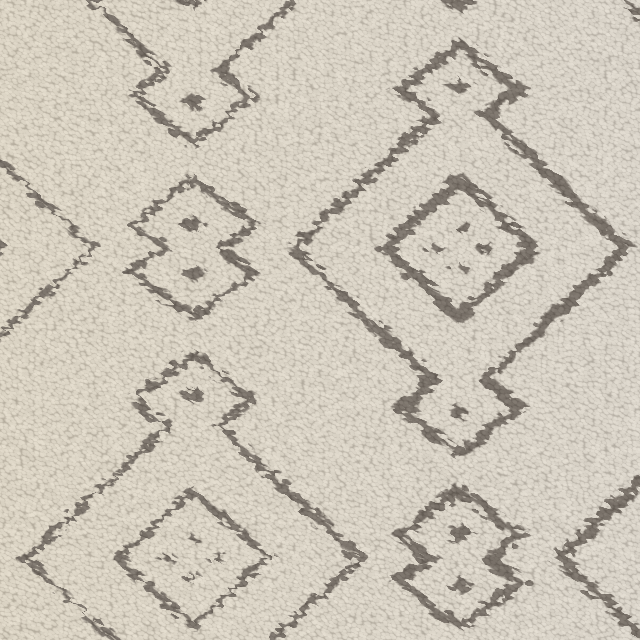
This pattern is drawn by a WebGL 1 fragment shader. Its source:

```glsl
precision highp float;

uniform vec2 u_resolution;

// Layout, in fractions of the canvas
const vec2 PERIOD = vec2(0.833, 0.969);
const vec2 ORIGIN = vec2(0.718, 0.612);
const vec2 BODY = vec2(0.260, 0.245);
const vec2 CORE = vec2(0.117, 0.106);
const vec2 CAP = vec2(0.091, 0.073);
const float CAP_OFFSET = 0.2474;
const vec2 LINK = vec2(0.094, 0.070);
const float LINK_OFFSET = 0.0375;
const vec2 DOT = vec2(0.018, 0.016);
const vec2 SEED = vec2(0.013, 0.011);
const vec2 SEED_OFFSET = vec2(0.040, 0.031);

// Yarn
const float THIN_LINE = 0.0046;
const float THICK_LINE = 0.0080;
const float FRAY = 0.024;
const float WEAR = 0.0065;
const float EDGE = 0.0022;
const vec2 TUFT_SCALE = vec2(75.0, 165.0);
const vec2 GRAIN_SCALE = vec2(150.0, 205.0);
const float SLANT = 0.28;

const vec3 PILE_LIGHT = vec3(0.865, 0.842, 0.800);
const vec3 PILE_SHADOW = vec3(0.715, 0.690, 0.650);
const vec3 INK_LIGHT = vec3(0.540, 0.510, 0.475);
const vec3 INK_DARK = vec3(0.390, 0.360, 0.330);
const vec3 WARM_TINT = vec3(0.006, 0.000, -0.020);

vec2 hash2(vec2 p) {
  vec2 k = vec2(dot(p, vec2(127.1, 311.7)), dot(p, vec2(269.5, 183.3)));
  return fract(sin(k) * 43758.545);
}

// Smooth cellular noise: x = blended cell value, y = distance to nearest site
vec2 cellular(vec2 p) {
  vec2 cell = floor(p);
  float total = 0.0;
  float weightSum = 0.0;
  float nearest = 4.0;
  for (int j = -1; j <= 1; j++) {
    for (int i = -1; i <= 1; i++) {
      vec2 id = cell + vec2(float(i), float(j));
      vec2 r = hash2(id);
      vec2 toSite = id + r - p;
      float d2 = dot(toSite, toSite);
      float weight = exp(-9.0 * d2);
      total += weight * hash2(id + 37.0).x;
      weightSum += weight;
      nearest = min(nearest, d2);
    }
  }
  return vec2(total / weightSum, sqrt(nearest));
}

// Layered sines, roughly -1 to 1
float slowWave(vec2 p) {
  float a = sin(p.x * 31.0 + 2.0 * sin(p.y * 23.0));
  float b = sin(p.y * 67.0 - p.x * 41.0 + 1.3);
  float c = sin(p.x * 113.0 + p.y * 89.0 + 2.0 * a);
  return 0.4 * a + 0.35 * b + 0.25 * c;
}

float diamond(vec2 p, vec2 halfSize) {
  float d = dot(abs(p), 1.0 / halfSize) - 1.0;
  return d * halfSize.x * halfSize.y / length(halfSize);
}

// Capped diamond at the cell centre, paired link at the top and bottom seam
float motif(vec2 p, float lineWidth) {
  p = (fract(p / PERIOD + 0.5) - 0.5) * PERIOD;
  vec2 q = abs(p);
  vec2 s = vec2(q.x, abs(q.y - 0.5 * PERIOD.y));

  float outer = min(diamond(q, BODY), diamond(q - vec2(0.0, CAP_OFFSET), CAP));
  float link = diamond(s - vec2(0.0, LINK_OFFSET), LINK);
  float lines = min(abs(outer), min(abs(diamond(q, CORE)), abs(link)));

  float dots = min(diamond(q - vec2(0.0, CAP_OFFSET + 0.008), DOT),
                   diamond(s - vec2(0.0, LINK_OFFSET + 0.002), DOT));
  dots = min(dots, diamond(q - vec2(SEED_OFFSET.x, 0.0), SEED));
  dots = min(dots, diamond(q - vec2(0.0, SEED_OFFSET.y), SEED));
  return min(lines - lineWidth, dots + 0.5 * (THICK_LINE - lineWidth));
}

void main() {
  vec2 uv = gl_FragCoord.xy / u_resolution;
  vec2 slanted = vec2(uv.x, uv.y + SLANT * uv.x);
  vec2 tuft = cellular(slanted * TUFT_SCALE);
  vec2 grain = cellular(slanted * GRAIN_SCALE);
  float wave = slowWave(uv);

  // Frayed lines, thinner and more worn toward the left
  vec2 p = uv - ORIGIN;
  p.x += FRAY * (tuft.x - 0.5) + 0.002 * wave;
  p.y += 0.002 * slowWave(uv.yx + 0.7);
  float lineWidth = mix(THIN_LINE, THICK_LINE, smoothstep(0.1, 0.8, uv.x));
  lineWidth += WEAR * (0.5 * (grain.x - 0.5) + 0.35 * wave);
  float d = min(motif(p, lineWidth), motif(p - 0.5 * PERIOD, lineWidth));
  float soft = max(EDGE, 1.0 / u_resolution.y);
  float ink = 1.0 - smoothstep(-soft, soft, d);

  // Looped pile with shaded gaps
  float lit = 1.0 - smoothstep(0.3, 1.0, grain.y);
  vec3 pile = mix(PILE_SHADOW, PILE_LIGHT, lit);
  pile += 0.045 * (grain.x - 0.5) + 0.025 * (tuft.x - 0.5);
  pile += WARM_TINT * (1.0 - uv.x);
  vec3 yarn = mix(INK_DARK, INK_LIGHT, clamp(0.6 * lit + 0.5 * grain.x - 0.2, 0.0, 1.0));

  gl_FragColor = vec4(mix(pile, yarn, ink), 1.0);
}
```
